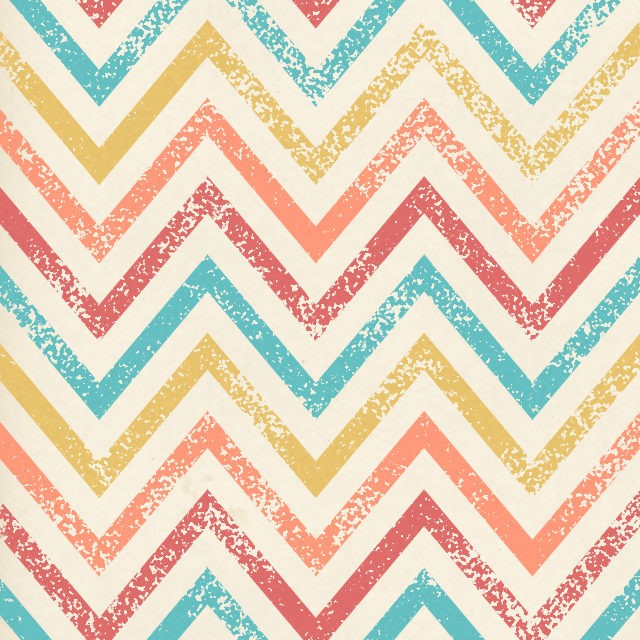
A Shadertoy shader for this pattern:

```glsl
// Retro chevron stripes in four inks on cream paper. A triangle wave bends the
// stripes, broad noise decides where the ink is worn, and fine noise chips it.
// Paper grain, stains and specks are added from the same integer hash.

const float ZIG_PERIOD  = 0.3385;  // width of one zigzag
const float PEAK_X      = 0.3242;  // x of one peak
const float ZIG_HEIGHT  = 0.2010;  // peak to valley
const float PITCH       = 0.1223;  // vertical step between stripes
const float TOP_EDGE    = 0.0306;  // depth of the first yellow peak below the top
const float INK_SHARE   = 0.472;   // stripe thickness relative to the pitch
const float CHIP_SCALE  = 215.0;   // chips per canvas width
const float PATCH_SCALE = 8.0;     // worn patches per canvas width
const float WEAR_LOW    = 0.14;
const float WEAR_HIGH   = 0.50;
const float CHIP_SOFT   = 0.07;    // softness of chip edges

const vec3 PAPER = vec3(0.966, 0.938, 0.868);
const vec3 STAIN = vec3(0.84, 0.74, 0.54);
const vec3 INKS[4] = vec3[4](
    vec3(0.910, 0.765, 0.430),   // yellow
    vec3(1.000, 0.600, 0.480),   // coral
    vec3(0.870, 0.425, 0.415),   // red
    vec3(0.395, 0.750, 0.755));  // teal

// Wear bias: centre, radius, strength (negative keeps the ink solid)
const int BIAS_COUNT = 8;
const vec4 WEAR_BIAS[8] = vec4[8](
    vec4(0.66, 0.93, 0.07,  0.55), vec4(0.86, 0.86, 0.16,  0.30),
    vec4(0.34, 0.19, 0.08,  0.45), vec4(0.08, 0.80, 0.13, -0.35),
    vec4(0.14, 0.37, 0.07, -0.35), vec4(0.92, 0.43, 0.10, -0.25),
    vec4(0.24, 0.23, 0.06,  0.30), vec4(0.45, 0.08, 0.07, -0.35));

float hash(vec2 cell) {
    uvec2 q = uvec2(ivec2(cell)) * uvec2(1597334673u, 3812015801u);
    uint n = (q.x ^ q.y) * 1597334673u;
    n = (n ^ (n >> 15)) * 2246822519u;
    n ^= n >> 13;
    return float(n >> 8) / 16777216.0;
}

float noise(vec2 p) {
    vec2 i = floor(p), f = fract(p);
    f = f * f * (3.0 - 2.0 * f);
    return mix(mix(hash(i), hash(i + vec2(1, 0)), f.x),
               mix(hash(i + vec2(0, 1)), hash(i + vec2(1, 1)), f.x), f.y);
}

float fbm(vec2 p) {
    float sum = 0.0, gain = 0.5;
    for (int i = 0; i < 4; i++) {
        sum += gain * noise(p);
        p = mat2(1.6, 1.2, -1.2, 1.6) * p + 17.3;
        gain *= 0.5;
    }
    return sum / 0.9375;
}

// Fraction of ink left at p; each stripe has its own wear
float inkCoverage(vec2 p, float band, float px) {
    float worn = smoothstep(0.22, 0.80, fbm(p * PATCH_SCALE + band * 13.7));
    for (int i = 0; i < BIAS_COUNT; i++) {
        vec2 d = (p - WEAR_BIAS[i].xy) / WEAR_BIAS[i].z;
        worn += WEAR_BIAS[i].w * exp(-dot(d, d));
    }
    float limit = mix(WEAR_LOW, WEAR_HIGH, clamp(worn, 0.0, 1.0));
    // Rotated lattice, so that chips do not line up with the axes
    vec2 q = mat2(0.8, 0.6, -0.6, 0.8) * p * CHIP_SCALE;
    float grain = 0.65 * noise(q + 31.0) + 0.35 * noise(q.yx * 1.7 + 7.0);
    float soft = max(CHIP_SOFT, 40.0 * px);
    return smoothstep(limit - soft, limit + soft, grain);
}

vec3 paperColor(vec2 p, float px) {
    float grain = noise(p * 260.0) + noise(p * 110.0 + 40.0) - 1.0;
    vec3 col = PAPER * (1.0 + 0.016 * grain + 0.025 * (fbm(p * 5.0 + 60.0) - 0.5));
    // Darkened left margin
    col *= 1.0 - vec3(0.04, 0.05, 0.07) * exp(-p.x * 28.0);
    // Faint blotches below the centre
    vec2 d = (p - vec2(0.34, 0.22)) / vec2(0.06, 0.04);
    float blotch = smoothstep(0.52, 0.75, fbm(p * 55.0 + 5.0)) * exp(-dot(d, d));
    col = mix(col, STAIN, 0.4 * blotch);
    // Sparse specks, one candidate per cell
    vec2 g = p * 24.0, cell = floor(g);
    vec2 centre = 0.2 + 0.6 * vec2(hash(cell + 101.0), hash(cell + 211.0));
    float radius = mix(0.02, 0.05, hash(cell + 307.0));
    float speck = 1.0 - smoothstep(-24.0 * px, 24.0 * px, length(fract(g) - centre) - radius);
    return mix(col, STAIN * 0.9, 0.4 * speck * step(0.93, hash(cell + 401.0)));
}

void mainImage(out vec4 fragColor, in vec2 fragCoord) {
    float px = 1.0 / iResolution.y;
    vec2 p = fragCoord * px;

    // Zigzag: 0 at a peak, 1 at a valley
    float zig = 1.0 - abs(2.0 * fract((p.x - PEAK_X) / ZIG_PERIOD) - 1.0);
    float depth = (1.0 - p.y - TOP_EDGE - ZIG_HEIGHT * zig) / PITCH;

    // Stripe index and distance to its edge, measured across the stripe
    float s = depth - 0.5 * INK_SHARE + 0.5;
    float band = floor(s);
    float slope = 2.0 * ZIG_HEIGHT / ZIG_PERIOD;
    float edge = (abs(fract(s) - 0.5) - 0.5 * INK_SHARE) * PITCH / sqrt(1.0 + slope * slope);
    float stripe = 1.0 - smoothstep(-0.75 * px, 0.75 * px, edge);

    vec3 ink = INKS[int(mod(band, 4.0))];
    ink *= 1.0 + 0.03 * (noise(p * 200.0 + 80.0) - 0.5);

    vec3 col = mix(paperColor(p, px), ink, stripe * inkCoverage(p, band, px));
    fragColor = vec4(col, 1.0);
}
```
